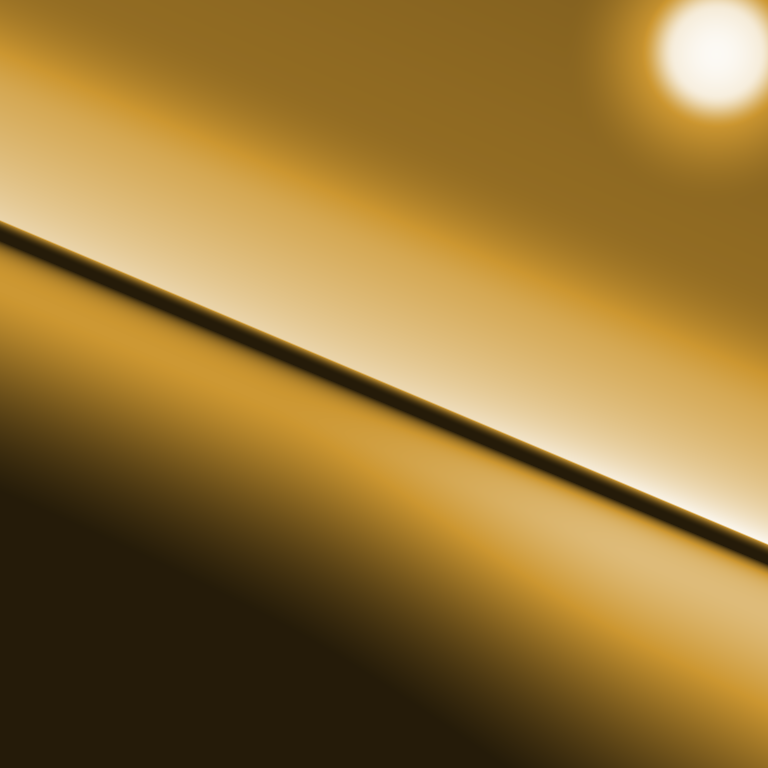
Give the GLSL for this background, as a WebGL 1 fragment shader.

```glsl
precision highp float;
// Polished gold sheets parted by a dark diagonal groove, under a soft round light.

uniform vec2 u_resolution;

const vec3 GOLD = vec3(0.80, 0.59, 0.19);
const vec2 LIGHT_CENTER = vec2(0.934, 0.932);
const float GROOVE_START = 0.697;   // height of the groove at the left side
const float GROOVE_SLOPE = -0.422;
const float GROOVE_HALF = 0.016;
const float GROOVE_TONE = 0.09;

// Tone 0 is black, 0.5 is pure gold, 1 is white.
vec3 goldRamp(float tone) {
  float t = 2.0 * clamp(tone, 0.0, 1.0);
  return mix(GOLD * min(t, 1.0), vec3(1.0), max(t - 1.0, 0.0));
}

// Upper sheet: pale beside the groove, settling to a dull gold.
float upperSheet(float height, float x) {
  float pale = 0.77 - height;
  float dull = 0.40 - 0.12 * height;
  float glint = mix(0.06, 0.30, smoothstep(0.4, 1.0, x));
  return mix(pale, dull, smoothstep(0.18, 0.36, height))
       + glint * exp(-height / 0.045);
}

// Lower sheet: a sheen that widens to the right and sinks into black.
float lowerSheet(float depth, float x) {
  float peak = 0.51 + 0.17 * smoothstep(0.35, 0.85, x);
  float width = 0.185 + 0.09 * x * x;
  float falloff = exp(-pow(max(depth - 0.07, 0.0) / width, 1.5));
  float shade = 1.0 - exp(-max(depth - 0.008, 0.0) / 0.012);
  float floorTone = GROOVE_TONE * (1.0 - smoothstep(0.008, 0.03, depth));
  return max(peak * falloff * shade, floorTone);
}

// Groove wall: gold at the upper rim, dark at the bottom.
float grooveWall(float height) {
  float rise = clamp(height / GROOVE_HALF, 0.0, 1.0);
  return GROOVE_TONE + 0.41 * rise * rise;
}

// Bright disc with a wider, fainter halo.
float roundLight(float radius) {
  float core = 1.0 - smoothstep(0.055, 0.10, radius);
  float halo = 1.0 - smoothstep(0.0, 0.20, radius);
  return 0.35 * core + 0.30 * halo;
}

void main() {
  vec2 uv = gl_FragCoord.xy / u_resolution;
  float height = uv.y - GROOVE_START - GROOVE_SLOPE * uv.x;

  // Sheets on either side of the groove
  float below = max(lowerSheet(-height, uv.x), grooveWall(height));
  float above = upperSheet(max(height, 0.0), uv.x);
  float rim = smoothstep(GROOVE_HALF - 0.0015, GROOVE_HALF + 0.0015, height);
  float tone = mix(below, above, rim);

  // Light in the upper corner
  tone += roundLight(distance(uv, LIGHT_CENTER));

  gl_FragColor = vec4(goldRamp(tone), 1.0);
}
```
